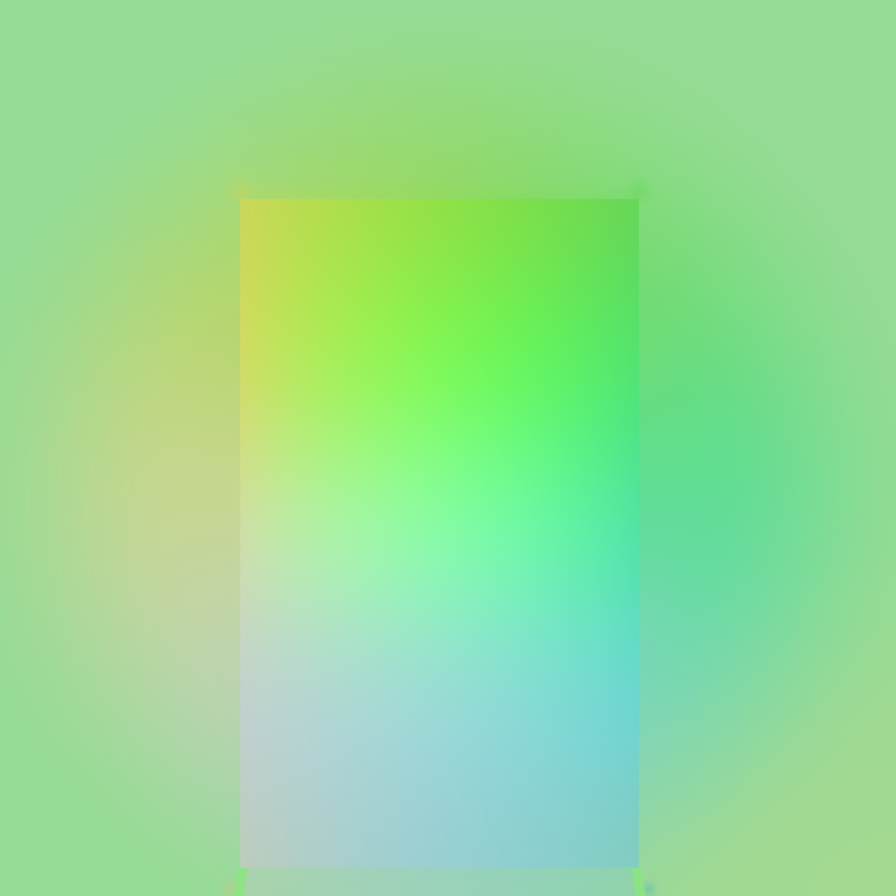
Give the GLSL for this background, as a Shadertoy shader.

```glsl
// A tall panel with a smooth colour gradient over a soft ring of its own hues on pale green.

// Smooth curve through five evenly spaced colours, t from 0 to 1.
vec3 colourCurve(float t, vec3 stops[5]) {
    float s = clamp(t, 0.0, 1.0) * 4.0;
    int i = min(int(s), 3);
    float f = s - float(i);
    vec3 a = stops[max(i - 1, 0)], b = stops[i];
    vec3 c = stops[i + 1], d = stops[min(i + 2, 4)];
    return b + 0.5 * f * (c - a + f * (2.0 * a - 5.0 * b + 4.0 * c - d
         + f * (3.0 * (b - c) + d - a)));
}

// Panel gradient: three vertical curves joined by a parabola; p starts at the top left.
vec3 panelColour(vec2 p) {
    vec3 left = colourCurve(p.y, vec3[5](
        vec3(0.80, 0.84, 0.35), vec3(0.82, 0.86, 0.40), vec3(0.81, 0.87, 0.65),
        vec3(0.76, 0.82, 0.80), vec3(0.74, 0.80, 0.74)));
    vec3 middle = colourCurve(p.y, vec3[5](
        vec3(0.57, 0.88, 0.28), vec3(0.50, 0.97, 0.35), vec3(0.53, 0.98, 0.65),
        vec3(0.60, 0.86, 0.83), vec3(0.60, 0.81, 0.82)));
    vec3 right = colourCurve(p.y, vec3[5](
        vec3(0.40, 0.84, 0.35), vec3(0.32, 0.89, 0.45), vec3(0.32, 0.89, 0.65),
        vec3(0.42, 0.84, 0.81), vec3(0.51, 0.80, 0.75)));
    float x = clamp(p.x, 0.0, 1.0);
    return left * (1.0 - x) * (1.0 - 2.0 * x) + middle * 4.0 * x * (1.0 - x)
         + right * x * (2.0 * x - 1.0);
}

// Hue around the ring, counterclockwise from the right.
vec3 ringColour(vec2 direction) {
    vec3 hues[8] = vec3[8](
        vec3(0.35, 0.87, 0.58), vec3(0.44, 0.86, 0.44),
        vec3(0.58, 0.85, 0.38), vec3(0.71, 0.84, 0.41),
        vec3(0.79, 0.84, 0.57), vec3(0.74, 0.83, 0.70),
        vec3(0.63, 0.79, 0.77), vec3(0.48, 0.84, 0.73));
    vec3 sum = vec3(0.0);
    float total = 0.0;
    for (int i = 0; i < 8; i++) {
        float angle = float(i) * 0.785398;
        float weight = exp(6.0 * dot(direction, vec2(cos(angle), sin(angle))) - 6.0);
        sum += hues[i] * weight;
        total += weight;
    }
    return sum / total;
}

float boxDistance(vec2 p, vec2 halfSize) {
    vec2 d = abs(p) - halfSize;
    return length(max(d, 0.0)) + min(max(d.x, d.y), 0.0);
}

void mainImage(out vec4 fragColor, in vec2 fragCoord) {
    vec2 uv = fragCoord / iResolution.xy;
    float soft = 1.0 / min(iResolution.x, iResolution.y);

    // Pale backdrop, a little warmer at the lower right
    vec3 colour = mix(vec3(0.585, 0.86, 0.58), vec3(0.64, 0.85, 0.57),
                      smoothstep(0.3, 1.0, uv.x) * (1.0 - smoothstep(0.0, 0.5, uv.y)));

    // Wide blurred ring of light
    vec2 q = uv - vec2(0.49, 0.45);
    float radius = length(q);
    float glow = 1.0 - smoothstep(0.29, 0.56, radius);
    colour = mix(colour, ringColour(q / max(radius, 0.001)), glow);

    // Panel coordinates
    vec2 low = vec2(0.268, 0.032), high = vec2(0.713, 0.778);
    vec2 local = (uv - low) / (high - low);
    vec3 panel = panelColour(vec2(local.x, 1.0 - local.y));
    vec2 centred = uv - 0.5 * (low + high);

    // Faint strips above and below the panel
    float strip = 1.0 - smoothstep(-soft, soft, abs(centred.x) - 0.2225);
    float below = 1.0 - step(low.y, uv.y);
    float above = step(high.y, uv.y) * (1.0 - smoothstep(high.y, 0.80, uv.y));
    colour = mix(colour, panel, strip * (0.45 * below + 0.15 * above));

    // Corner smudges and small green slivers, on both sides
    for (int i = 0; i < 2; i++) {
        float side = float(i) * 2.0 - 1.0;
        vec2 top = centred - vec2(side * 0.2225, 0.382);
        colour = mix(colour, panel, 0.4 * exp(-dot(top, top) / 0.00016));

        vec2 foot = uv - vec2(0.4905 + side * 0.2225, 0.012);
        vec2 fringe = foot - vec2(side * 0.011, -0.004);
        vec3 fringeTint = i == 0 ? vec3(0.72, 0.79, 0.52) : vec3(0.42, 0.76, 0.66);
        colour = mix(colour, fringeTint, 0.6 * exp(-dot(fringe, fringe) / 0.00006));
        foot.x += side * 0.15 * foot.y;
        float sliver = boxDistance(foot, vec2(0.005, 0.019));
        colour = mix(colour, vec3(0.54, 0.90, 0.50),
                     0.85 * (1.0 - smoothstep(-0.001, 0.002, sliver)));
    }

    // Panel on top
    float edge = boxDistance(centred, 0.5 * (high - low));
    colour = mix(colour, panel, 1.0 - smoothstep(-soft, soft, edge));
    fragColor = vec4(clamp(colour, 0.0, 1.0), 1.0);
}
```
